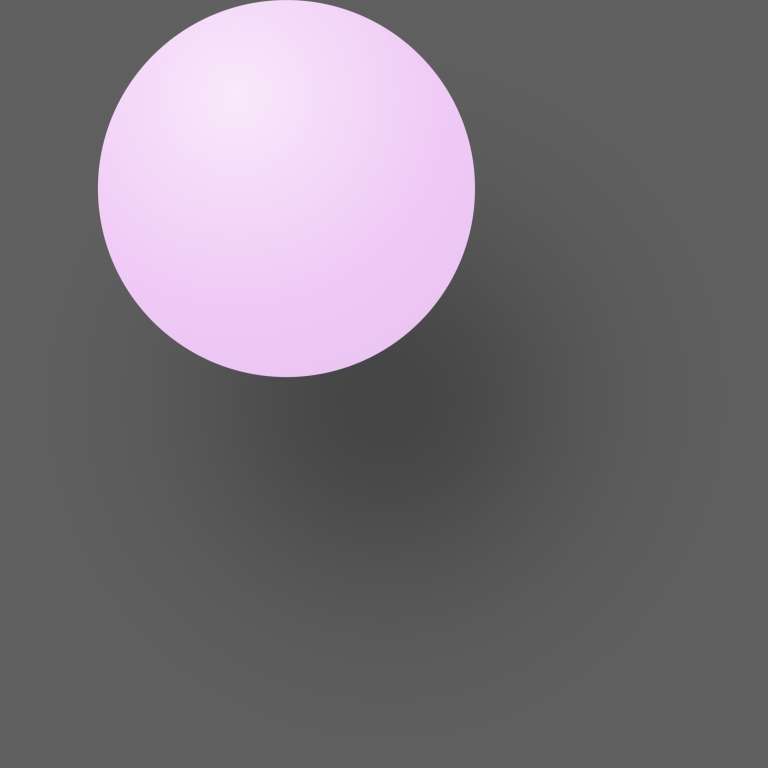
This background is drawn by a Shadertoy shader. Its source:

```glsl
// A pale lilac ball over a grey ground with a wide soft shadow.
// The ball is a disc shaded by a two-step radial gradient from its highlight;
// the shadow is a Gaussian falloff centred below and to the right of it.

vec3 ballColor(vec2 p) {
    float d = length(p - vec2(0.308, 0.876));
    vec3 highlight = vec3(0.973, 0.914, 0.984);
    vec3 lilac = vec3(0.941, 0.796, 0.965);
    vec3 shade = vec3(0.922, 0.773, 0.953);
    vec3 color = mix(highlight, lilac, clamp(d / 0.26, 0.0, 1.0));
    return mix(color, shade, clamp((d - 0.26) / 0.13, 0.0, 1.0));
}

float softShadow(vec2 p) {
    vec2 q = (p - vec2(0.503, 0.479)) / 0.18;
    return exp(-0.5 * dot(q, q));
}

void mainImage(out vec4 fragColor, in vec2 fragCoord) {
    vec2 p = fragCoord / iResolution.xy;
    float pixel = 1.0 / iResolution.y;

    // Ground and shadow
    vec3 color = vec3(0.376 - 0.106 * softShadow(p));

    // Ball with a smoothed rim
    float rim = length(p - vec2(0.373, 0.7545)) - 0.2455;
    float cover = 1.0 - smoothstep(-0.75 * pixel, 0.75 * pixel, rim);
    color = mix(color, ballColor(p), cover);

    fragColor = vec4(color, 1.0);
}
```
